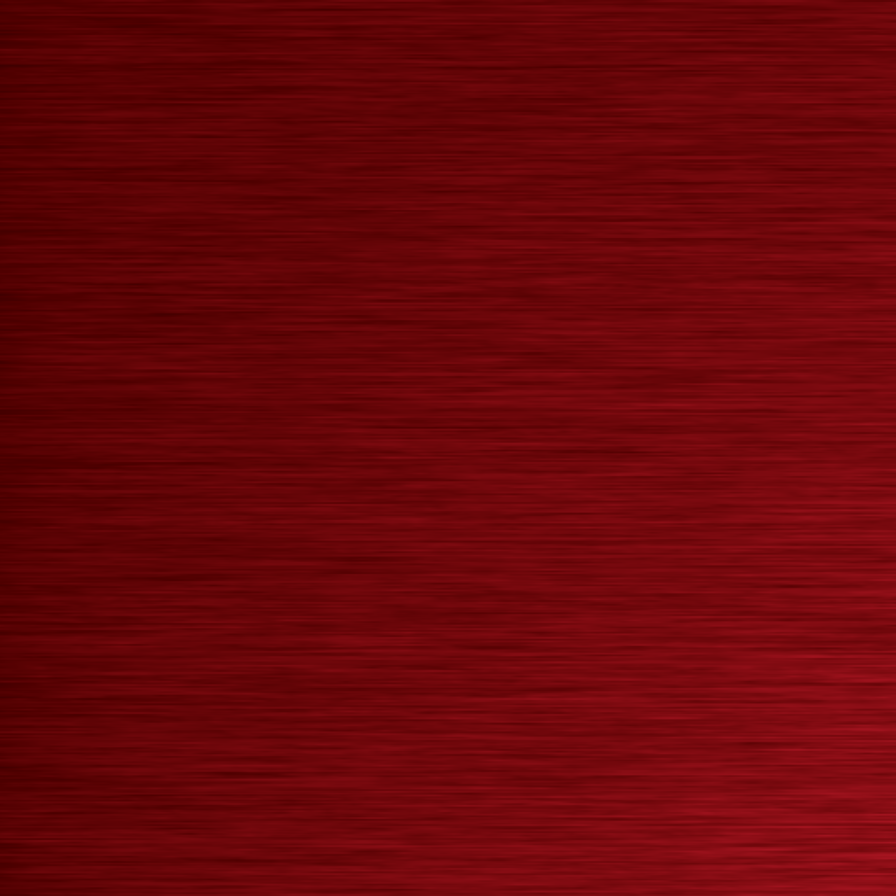
Write a Shadertoy shader that draws this texture.

```glsl
// Red level of the sheen at the four corners
const float TOP_LEFT = 0.335;
const float TOP_RIGHT = 0.410;
const float BOTTOM_LEFT = 0.365;
const float BOTTOM_RIGHT = 0.555;
const float EDGE_SHADE = 0.035;   // extra darkness along the left edge
const float EDGE_WIDTH = 0.06;

// Brush layers: rows per canvas height, cells per canvas width, strength
const int LAYERS = 4;
const vec3 BRUSH[LAYERS] = vec3[LAYERS](
    vec3(512.0, 9.0, 0.108),
    vec3(320.0, 8.0, 0.088),
    vec3(150.0, 7.0, 0.040),
    vec3(60.0, 5.0, 0.015));

// Roughness along each streak
const int OCTAVES = 3;
const float OCTAVE_SCALE = 2.7;
const float OCTAVE_GAIN = 0.58;
const float OCTAVE_START = 0.78;

// Metal tint: green and blue rise once red passes the dark level
const float DARK_RED = 0.31;
const vec2 TINT_SLOPE = vec2(0.20, 0.31);
const vec2 TINT_CURVE = vec2(0.10, 0.18);

float hash(ivec3 cell) {
    uvec3 u = uvec3(cell + 4096);
    uint h = u.x * 1664525u ^ u.y * 22695477u ^ u.z * 2654435761u;
    h = (h ^ (h >> 16)) * 2246822519u;
    h = (h ^ (h >> 13)) * 3266489917u;
    h ^= h >> 16;
    return float(h >> 8) / 16777216.0;
}

// One row of rough noise, centred on zero, with its own shift and length
float fiber(float x, int row, int layer) {
    float stretch = mix(0.5, 1.6, hash(ivec3(-7, row, layer)));
    x = x * stretch + 50.0 * hash(ivec3(-9, row, layer));
    float sum = 0.0, gain = OCTAVE_START;
    for (int k = 0; k < OCTAVES; k++) {
        int i = int(floor(x));
        int seed = layer + k * LAYERS;
        float value = mix(hash(ivec3(i, row, seed)),
                          hash(ivec3(i + 1, row, seed)), fract(x));
        sum += gain * (value - 0.5);
        x *= OCTAVE_SCALE;
        gain *= OCTAVE_GAIN;
    }
    return sum;
}

// Blend of neighbouring rows, each sharpest at its own centre line
float streaks(vec2 p, int layer) {
    float y = p.y - 0.5;
    int row = int(floor(y + 0.001));
    float f = smoothstep(0.0, 1.0, y - float(row));
    return mix(fiber(p.x, row, layer), fiber(p.x, row + 1, layer), f);
}

void mainImage(out vec4 fragColor, in vec2 fragCoord) {
    vec2 uv = fragCoord / iResolution.xy;

    // Broad light from the lower right
    float sheen = mix(mix(BOTTOM_LEFT, BOTTOM_RIGHT, uv.x),
                      mix(TOP_LEFT, TOP_RIGHT, uv.x), uv.y);
    sheen -= EDGE_SHADE * exp(-uv.x / EDGE_WIDTH);

    // Horizontal brushing, faded where rows are finer than the canvas grid
    float grain = 0.0;
    for (int k = 0; k < LAYERS; k++) {
        vec3 brush = BRUSH[k];
        float visible = 1.0 - smoothstep(1.0, 2.0, brush.x / iResolution.y);
        grain += brush.z * visible * streaks(uv * brush.yx, k);
    }

    // Metal colour
    float red = sheen * (1.0 + grain / 0.41);
    float lift = max(red - DARK_RED, 0.0);
    vec2 tint = TINT_SLOPE * lift + TINT_CURVE * lift * lift;
    fragColor = vec4(red, tint, 1.0);
}
```
